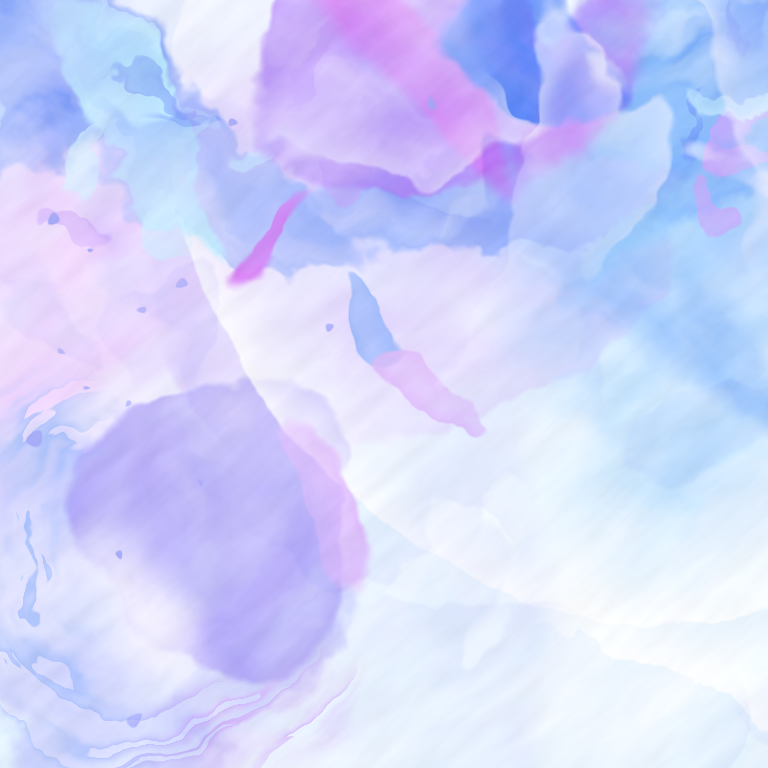
A WebGL 1 fragment shader for this background:

```glsl
precision highp float;
// Draws translucent watercolour washes in blue, violet and pink, crossed by a white arc.
uniform vec2 u_resolution;

float hash(vec2 p) {
  vec3 q = fract(p.xyx * 0.1031);
  q += dot(q, q.yzx + 33.33);
  return fract((q.x + q.y) * q.z);
}

float noise(vec2 p) {
  vec2 i = floor(p), f = fract(p);
  f = f * f * (3.0 - 2.0 * f);
  return mix(mix(hash(i), hash(i + vec2(1, 0)), f.x),
             mix(hash(i + vec2(0, 1)), hash(i + 1.0), f.x), f.y);
}

float fbm(vec2 p) {
  float sum = 0.0, amp = 0.53;
  for (int i = 0; i < 4; i++) {
    sum += amp * noise(p);
    p = mat2(1.6, 1.2, -1.2, 1.6) * p + 7.3;
    amp *= 0.5;
  }
  return sum;
}

vec2 turn(vec2 p, float a) {
  return vec2(p.x * cos(a) + p.y * sin(a), p.y * cos(a) - p.x * sin(a));
}

vec2 warp(vec2 p, float scale) {
  return vec2(fbm(p * scale + 40.0), fbm(p * scale + 83.0)) - 0.5;
}

// Ramp that rises slowly and drops at a crisp edge.
float fold(float x) {
  float f = fract(x);
  return f * f * smoothstep(1.0, 0.95, f);
}

// Tapered stain with streaky pigment and a faint dark rim; tint.a is its opacity.
void wash(inout vec3 c, vec4 tint, vec2 p, vec2 center, vec2 radius, float angle, float soft) {
  vec2 q = turn(p - center, angle), e = q / radius;
  e.y *= 1.0 + 0.4 * clamp(e.x, -1.0, 1.0);
  float d = (length(e) - 1.0) * min(radius.x, radius.y);
  float edge = max(soft, 1.0 / u_resolution.y);
  float grain = fbm(q * vec2(7, 16) + center * 37.0 + 60.0);
  float rim = 0.2 * exp(-abs(d) * 90.0) * step(soft, 0.02);
  float body = smoothstep(edge, -edge, d) * tint.a;
  c = mix(c, tint.rgb, clamp(body * (0.15 + 1.3 * grain + rim), 0.0, 1.0));
}

void main() {
  vec2 uv = gl_FragCoord.xy / u_resolution;
  vec2 p = uv + 0.1 * warp(uv, 4.0);
  vec2 torn = p + 0.1 * warp(uv, 16.0), rough = mix(p, torn, 0.4);

  // Pale ground
  vec3 c = mix(vec3(0.88, 0.95, 1), vec3(0.96, 0.98, 1), fbm(turn(uv, 0.7) * vec2(4, 14)));
  wash(c, vec4(0.94, 0.82, 0.99, 0.9), p, vec2(0.1, 0.65), vec2(0.4, 0.23), 0.6, 0.13);
  wash(c, vec4(0.89, 0.84, 0.99, 0.9), rough, vec2(0.55, 0.64), vec2(0.33, 0.21), 0.1, 0.006);
  wash(c, vec4(0.66, 0.84, 0.99, 0.85), rough, vec2(0.94, 0.63), vec2(0.25, 0.28), 0.3, 0.07);

  // Lower left bloom and the wisps sweeping round it
  wash(c, vec4(0.8, 0.81, 0.99, 0.7), torn, vec2(0.22, 0.24), vec2(0.24, 0.23), 0.5, 0.015);
  wash(c, vec4(0.7, 0.66, 0.97, 0.9), rough, vec2(0.3, 0.33), vec2(0.18, 0.17), 0.8, 0.006);
  wash(c, vec4(0.97, 0.96, 1, 0.9), rough, vec2(0.2, 0.18), vec2(0.13, 0.04), -0.8, 0.03);
  vec2 ray = rough - vec2(0.25, 0.28);
  float r = length(ray);
  ray /= max(r, 0.001);
  float wisp = fold(3.5 * fbm(vec2(ray.x * 1.5 + r * 22.0, ray.y * 1.5) + 20.0));
  wisp *= smoothstep(0.15, 0.21, r) * smoothstep(0.34, 0.26, r) * smoothstep(0.5, -0.1, ray.x + ray.y);
  c = mix(c, mix(vec3(0.58, 0.71, 0.98), vec3(0.82, 0.64, 0.97), smoothstep(-0.6, 0.3, ray.x)), 0.75 * wisp);

  // White arc, crisp outside and fading inward, over a torn pale shelf
  float arc = 0.68 - length(uv + 0.35 * (torn - uv) * (0.3 + uv.x) - vec2(0.9, 0.87));
  c = mix(c, vec3(1), 0.85 * smoothstep(-0.002, 0.003, arc) * exp(-max(arc, 0.0) * 13.0));
  float shelf = 0.6 - 0.55 * torn.x - torn.y;
  float lit = smoothstep(0.003, -0.003, shelf) * smoothstep(-0.12, 0.0, shelf);
  c = mix(c, vec3(1), 0.8 * lit * smoothstep(0.65, 0.8, uv.x));
  wash(c, vec4(0.88, 0.72, 0.98, 0.7), rough, vec2(0.43, 0.34), vec2(0.1, 0.035), 1.9, 0.004);

  // Upper corners and the blue band on the right
  wash(c, vec4(0.45, 0.6, 0.97, 0.95), torn, vec2(0.04, 0.94), vec2(0.2, 0.15), -0.4, 0.015);
  wash(c, vec4(0.66, 0.74, 0.98, 0.8), torn, vec2(0.31, 0.77), vec2(0.19, 0.08), -0.7, 0.006);
  wash(c, vec4(0.74, 0.94, 1, 0.95), torn, vec2(0.2, 0.84), vec2(0.19, 0.05), -1.0, 0.006);
  wash(c, vec4(0.45, 0.68, 0.98, 0.9), torn, vec2(0.93, 0.9), vec2(0.19, 0.15), 0.3, 0.015);
  wash(c, vec4(0.47, 0.69, 0.98, 0.8), rough, vec2(0.91, 0.56), vec2(0.2, 0.05), -0.85, 0.025);
  wash(c, vec4(0.6, 0.71, 0.98, 0.75), torn, vec2(0.64, 0.75), vec2(0.24, 0.06), 0.1, 0.006);

  // Small torn flakes along the top
  for (int i = 0; i < 26; i++) {
    float k = float(i), hue = hash(vec2(k, 21));
    vec2 center = vec2(hash(vec2(k, 31)), 0.7 + 0.3 * hash(vec2(k, 42)));
    vec3 tint = hue < 0.4 ? vec3(0.42, 0.56, 0.97) : hue < 0.7 ? vec3(0.8, 0.95, 1) : vec3(0.8, 0.64, 0.98);
    wash(c, vec4(tint, 0.6), torn, center, vec2(0.05, 0.006 + 0.015 * hue), 3.0 * hash(vec2(k, 66)), 0.002);
  }

  // Saturated swirl at the top
  wash(c, vec4(0.71, 0.54, 0.97, 1), rough, vec2(0.56, 0.92), vec2(0.21, 0.16), -0.3, 0.006);
  wash(c, vec4(0.84, 0.47, 0.95, 0.9), p, vec2(0.55, 0.91), vec2(0.19, 0.045), -0.8, 0.01);
  wash(c, vec4(0.74, 0.48, 0.96, 0.9), rough, vec2(0.78, 0.9), vec2(0.05, 0.13), -0.4, 0.015);
  wash(c, vec4(0.35, 0.53, 0.97, 0.95), rough, vec2(0.71, 0.93), vec2(0.13, 0.08), -0.5, 0.006);

  // Petals and brush strokes
  wash(c, vec4(0.63, 0.74, 0.98, 0.9), rough, vec2(0.49, 0.57), vec2(0.08, 0.03), 2.2, 0.002);
  wash(c, vec4(0.88, 0.74, 0.98, 0.9), rough, vec2(0.58, 0.48), vec2(0.08, 0.03), -0.6, 0.002);
  wash(c, vec4(0.84, 0.5, 0.95, 0.9), rough, vec2(0.37, 0.7), vec2(0.08, 0.012), 1.05, 0.003);

  // Overlapping films: crisp folds that alternately lift and deepen the paint
  for (int i = 0; i < 6; i++) {
    float k = float(i);
    vec2 q = turn(rough, k * 1.1) * vec2(2, 4) + k * 17.0 + 50.0;
    float film = fold(2.5 * fbm(q)) * smoothstep(0.35, 0.65, noise(uv * 5.0 + k * 9.0));
    film *= mix(0.2, 0.6, smoothstep(0.6, 0.8, uv.y));
    c = mix(c, mod(k, 2.0) < 0.5 ? vec3(0.97, 0.96, 1) : c * vec3(0.8, 0.82, 0.99), film);
  }

  // Stray droplets
  for (int i = 0; i < 16; i++) {
    float k = float(i), size = 0.002 + 0.006 * hash(vec2(k, 71));
    vec2 center = vec2(0.55 * hash(vec2(k, 82)), hash(vec2(k, 93)));
    wash(c, vec4(0.64, 0.66, 0.97, 0.8), p, center, vec2(size * 1.3, size), k, 0.001);
  }

  // Fine diagonal brush grain
  c += 0.06 * (fbm(turn(uv, 0.7) * vec2(14, 60)) - 0.5);
  gl_FragColor = vec4(clamp(c, 0.0, 1.0), 1);
}
```
